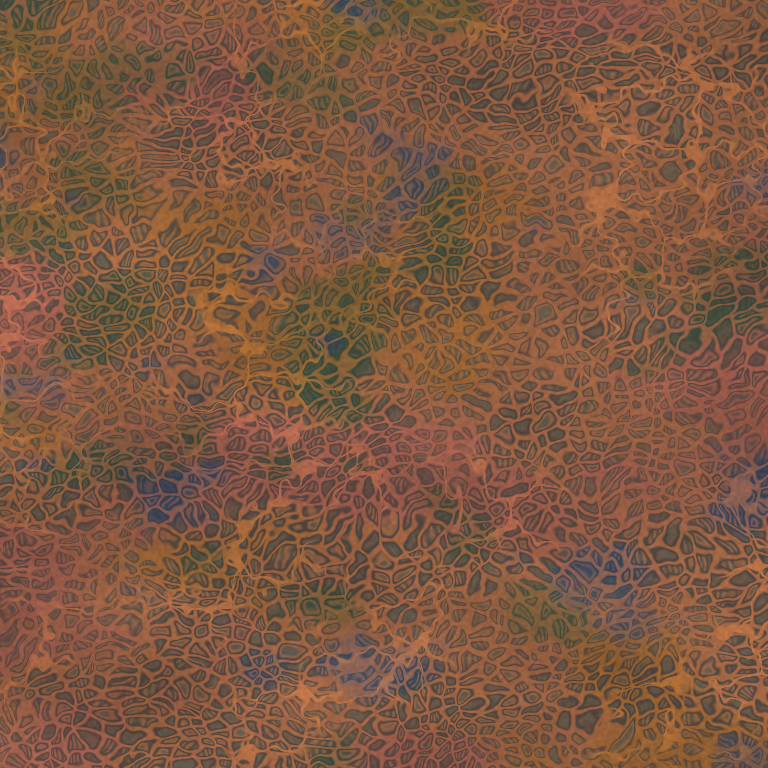
This pattern is drawn by a three.js fragment shader. Its source:

```glsl
// Tangled network of orange veins around small dark cells filled with fine rings and stripes.
varying vec2 vUv;

vec2 hash2(vec2 p) {
  vec3 q = fract(p.xyx * vec3(0.1031, 0.1030, 0.0973));
  q += dot(q, q.yzx + 33.33);
  return fract((q.xx + q.yz) * q.zy);
}

float noise(vec2 p) {
  vec2 i = floor(p), f = fract(p);
  f = f * f * (3.0 - 2.0 * f);
  return mix(mix(hash2(i).x, hash2(i + vec2(1.0, 0.0)).x, f.x),
             mix(hash2(i + vec2(0.0, 1.0)).x, hash2(i + 1.0).x, f.x), f.y);
}

float fbm(vec2 p) {
  float sum = 0.0, gain = 0.53;
  for (int i = 0; i < 4; i++) {
    sum += gain * noise(p);
    p = mat2(1.6, 1.2, -1.2, 1.6) * p + 17.3;
    gain *= 0.5;
  }
  return sum;
}

// Rounded Voronoi cells: x = distance to the wall, yz = offset to the seed, w = cell hash.
vec4 cells(vec2 p) {
  const vec2 stretch = vec2(1.35, 1.0);
  vec2 base = floor(p), f = fract(p), nearest = vec2(9.0), id = base;
  for (int y = -2; y <= 2; y++) {
    for (int x = -1; x <= 1; x++) {
      vec2 g = vec2(float(x), float(y));
      vec2 r = (g + 0.08 + 0.84 * hash2(base + g) - f) * stretch;
      if (dot(r, r) < dot(nearest, nearest)) {
        nearest = r;
        id = base + g;
      }
    }
  }
  // A soft minimum over the walls rounds the corners.
  float sum = 0.0001;
  for (int y = -2; y <= 2; y++) {
    for (int x = -2; x <= 2; x++) {
      vec2 g = vec2(float(x), float(y));
      vec2 r = (g + 0.08 + 0.84 * hash2(base + g) - f) * stretch;
      vec2 gap = r - nearest;
      if (dot(gap, gap) > 0.0001)
        sum += exp(-15.0 * dot(0.5 * (r + nearest), normalize(gap)));
    }
  }
  return vec4(-log(sum) / 15.0, nearest, hash2(id + 71.0).y);
}

void main() {
  vec2 uv = vUv;

  // Bend the sheet so that cells vary in size and lean.
  vec2 bend = vec2(fbm(uv * 8.0), fbm(uv * 8.0 + 40.0)) - 0.5;
  vec2 ripple = vec2(noise(uv * 70.0), noise(uv * 70.0 + 9.0)) - 0.5;
  vec2 p = vec2(uv.x, uv.y - 0.1 * uv.x) * vec2(38.0, 62.0) + bend * vec2(3.0, 5.0) + 0.45 * ripple;
  vec4 cell = cells(p + 50.0);
  float d = cell.x;
  float busy = smoothstep(0.35, 0.62, fbm(uv * vec2(7.0, 11.0) + 5.0));

  // Walls, then fine rings or stripes inside each cell.
  float wall = 1.0 - smoothstep(0.04, 0.19, d - 0.06 * busy);
  float angle = (fract(cell.w * 7.3) - 0.5) * 1.3;
  float along = dot(cell.yz, vec2(cos(angle), sin(angle)));
  float rings = 0.5 + 0.5 * cos((d - 0.03) * 20.0);
  float stripes = 0.5 + 0.5 * cos(along * 19.0 + 3.0 * ripple.x);
  float inside = smoothstep(0.17, 0.3, d);
  float fill = mix(rings, stripes, inside * step(0.55, fract(cell.w * 3.7)));
  float amount = mix(0.22, 0.8, smoothstep(0.2, 0.45, cell.w + 0.3 * busy - 0.1));
  float height = max(wall, fill * amount);
  height = mix(height, 0.65, 0.2 * busy);

  // Longer bright veins spanning many cells.
  vec4 web = cells(p * 0.27 + ripple * 0.25 + 20.0);
  float vein = 1.0 - smoothstep(0.015, 0.06, web.x);
  vein *= smoothstep(0.42, 0.6, fbm(uv * 6.0 + 31.0));
  height = max(height, vein);

  // Broad stains tint the veins and the cell floors.
  float ochre = smoothstep(0.47, 0.68, fbm(uv * vec2(5.0, 7.0) + 3.0));
  float pink = smoothstep(0.47, 0.68, fbm(uv * vec2(4.0, 8.0) + 61.0));
  float green = smoothstep(0.56, 0.72, fbm(uv * vec2(7.0, 10.0) + 83.0));
  float blue = smoothstep(0.61, 0.75, fbm(uv * vec2(6.0, 8.0) + 117.0));
  float shade = fbm(uv * vec2(5.0, 9.0) + 140.0);

  vec3 ridge = mix(vec3(0.62, 0.385, 0.255), vec3(0.61, 0.39, 0.18), 0.8 * ochre);
  ridge = mix(ridge, vec3(0.62, 0.35, 0.31), 0.75 * pink);
  ridge = mix(ridge, vec3(0.43, 0.36, 0.21), 0.5 * green);
  ridge = mix(ridge, vec3(0.44, 0.35, 0.36), 0.5 * blue);
  vec3 bed = mix(vec3(0.30, 0.265, 0.245), vec3(0.36, 0.34, 0.29), smoothstep(0.2, 0.5, d));
  bed = mix(bed, vec3(0.37, 0.27, 0.25), 0.6 * pink);
  bed = mix(bed, vec3(0.18, 0.28, 0.22), 0.75 * green);
  bed = mix(bed, vec3(0.17, 0.25, 0.36), 0.8 * blue);

  vec3 color = mix(bed, ridge, height);
  color += vec3(0.07, 0.04, 0.01) * vein;
  color *= 0.86 + 0.28 * shade;
  color *= 0.94 + 0.12 * noise(uv * 260.0);
  gl_FragColor = vec4(color, 1.0);
}
```
